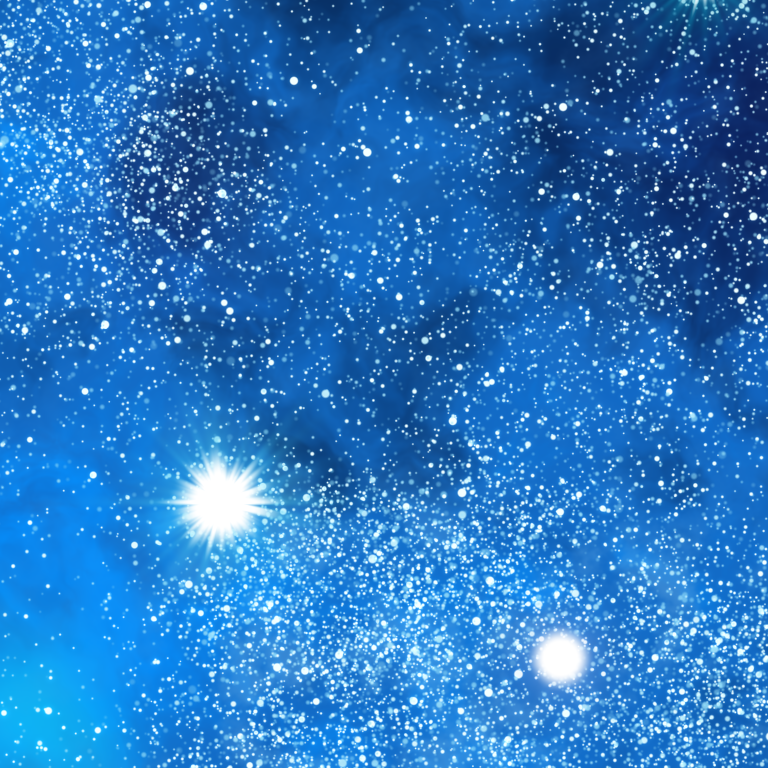
Reproduce this background procedurally as a Shadertoy shader.

```glsl
// Blue nebula strewn with clustered star grains and a few glowing suns.
#define NAVY vec3(0.03, 0.19, 0.40)
#define AZURE vec3(0.07, 0.42, 0.78)
#define BRIGHT vec3(0.02, 0.55, 0.98)
#define CYAN vec3(0.06, 0.74, 0.96)
#define ICE vec3(0.58, 0.86, 0.96)
#define HAZE vec3(0.36, 0.64, 0.88)
#define LAYERS 10
#define COARSE_CELLS 32.0
#define CELL_STEP 7.0
#define STAR_AMOUNT 1.0
#define CLOUD_CONTRAST 0.90

float hash(vec2 p) {
    return fract(sin(dot(p, vec2(127.1, 311.7))) * 43758.5453);
}

float noise(vec2 p) {
    vec2 i = floor(p), f = fract(p);
    f = f * f * (3.0 - 2.0 * f);
    return mix(mix(hash(i), hash(i + vec2(1, 0)), f.x),
               mix(hash(i + vec2(0, 1)), hash(i + vec2(1, 1)), f.x), f.y);
}

float fbm(vec2 p) {
    float sum = 0.0, amp = 0.5;
    for (int i = 0; i < 5; i++) {
        sum += amp * noise(p);
        p = mat2(1.6, 1.2, -1.2, 1.6) * p + 7.3;
        amp *= 0.55;
    }
    return sum;
}

float blob(vec2 p, vec2 centre, float radius) {
    vec2 d = (p - centre) / radius;
    return exp(-dot(d, d));
}

// Broad drift of stars across the lower right
float drift(vec2 p) {
    return smoothstep(0.45, 0.25, p.y + 0.15 * (p.x - 0.5))
         * smoothstep(0.20, 0.44, p.x + 0.1 - 0.2 * p.y);
}

// Chance that a grid cell holds a star
float starDensity(vec2 p) {
    float d = 0.17 - 0.09 * blob(p, vec2(0.45, 0.9), 0.17)
            - 0.11 * blob(p, vec2(0.04, 0.22), 0.25);
    d += 0.46 * drift(p);
    d += 0.26 * blob(p, vec2(0.20, 0.75), 0.13) + 0.20 * blob(p, vec2(0.04, 0.88), 0.16);
    d += 0.10 * blob(p, vec2(0.72, 0.58), 0.20) + 0.08 * blob(p, vec2(0.92, 0.85), 0.20);
    float clump = 0.5 * noise(p * 12.0 + 3.0) + 0.5 * noise(p * 31.0);
    return STAR_AMOUNT * d * (0.45 + 2.0 * clump * clump);
}

vec3 nebula(vec2 p) {
    vec2 warp = vec2(fbm(p * 4.0), fbm(p * 4.0 + 19.0)) - 0.5;
    float cloud = fbm(p * 7.0 + warp * 1.8 + 5.0);
    float t = 0.41 + CLOUD_CONTRAST * (cloud - 0.53);
    vec2 q = p + 0.12 * warp;
    t += 0.48 * blob(q, vec2(0.0, 0.20), 0.30) + 0.24 * blob(q, vec2(0.03, 0.85), 0.18);
    t += 0.10 * blob(q, vec2(0.65, 0.48), 0.25) + 0.12 * drift(q);
    t -= 0.30 * blob(q, vec2(1.0, 0.83), 0.26) + 0.22 * blob(q, vec2(0.45, 0.96), 0.25);
    t -= 0.24 * blob(q, vec2(0.24, 0.77), 0.10);
    vec3 col = mix(NAVY, AZURE, smoothstep(0.0, 0.62, t));
    col = mix(col, BRIGHT, smoothstep(0.60, 1.05, t));
    // Violet shade in the two darkest corners of the cloud
    col += vec3(0.03, -0.01, 0.02) * blob(q, vec2(0.24, 0.75), 0.14);
    col += vec3(0.01, -0.07, -0.05) * blob(q, vec2(1.0, 0.82), 0.24);
    col = mix(col, CYAN, 0.8 * blob(q, vec2(0.02, 0.05), 0.11));
    // Milky haze, strongest between the dense grains
    float veil = smoothstep(0.42, 0.78, fbm(p * 16.0 + 31.0));
    return mix(col, HAZE, veil * (0.07 + 0.42 * drift(q)));
}

// Jittered, rotated star grids from coarse to fine
vec3 addStars(vec3 col, vec2 p) {
    float soft = 0.0007 + 0.4 / iResolution.y;
    for (int k = 0; k < LAYERS; k++) {
        float n = COARSE_CELLS + CELL_STEP * float(k), a = 0.7 * float(k) + 0.3;
        mat2 turn = mat2(cos(a), sin(a), -sin(a), cos(a));
        vec2 g = turn * p * n;
        vec2 base = floor(g - 0.5);
        for (int j = 0; j < 4; j++) {
            vec2 cell = base + vec2(j % 2, j / 2);
            vec2 id = cell + 17.0 * float(k);
            vec2 star = cell + vec2(hash(id + 0.31), hash(id + 5.73));
            if (hash(id + 9.17) > starDensity((star * turn) / n)) continue;
            float size = hash(id + 2.49), shine = hash(id + 7.91);
            float d = length(g - star), r = (0.07 + 0.11 * size * size) / n;
            float blur = soft * mix(1.8, 1.0, shine);
            float disc = smoothstep(r + blur, r - blur, d / n);
            float halo = pow(max(0.0, 1.0 - 2.0 * d), 3.0);
            col += vec3(0.09, 0.17, 0.17) * halo * shine * (0.3 + size);
            vec3 tint = mix(ICE, vec3(0.95, 1.0, 1.0), smoothstep(0.3, 0.8, shine));
            col = mix(col, tint, disc * mix(0.28, 1.0, smoothstep(0.0, 0.6, shine)));
        }
    }
    return col;
}

// Sun with a white core and uneven rays; spike = 0 leaves a plain halo
vec3 addSun(vec3 col, vec2 p, vec2 centre, float core, float spike, vec3 tint) {
    vec2 v = p - centre;
    float d = length(v) + 1e-5;
    vec2 dir = v / d;
    float ray = noise(dir * 11.0 + 40.0) * (0.4 + 0.8 * noise(dir * 5.0 + 11.0));
    ray += 0.25 * pow(abs(cos(4.0 * atan(v.y, v.x))), 16.0);
    float edge = core * (1.0 + spike * 0.5 * (ray - 0.3));
    float reach = core * (0.40 + spike * 0.65 * ray);
    col = mix(col, tint, min(1.0, 1.8 * exp(-d / reach)));
    col = mix(col, tint, 0.28 * exp(-d * d / (core * core * 4.0)));
    return mix(col, vec3(1.0), smoothstep(edge * 1.4, edge * 0.65, d));
}

void mainImage(out vec4 fragColor, in vec2 fragCoord) {
    vec2 p = fragCoord / iResolution.y;
    vec3 col = addStars(nebula(p), p);
    col = addSun(col, p, vec2(0.289, 0.346), 0.045, 1.0, vec3(0.30, 0.82, 0.95));
    col = addSun(col, p, vec2(0.730, 0.143), 0.032, 0.0, vec3(0.78, 0.80, 0.97));
    col = addSun(col, p, vec2(0.918, 1.038), 0.030, 1.8, vec3(0.05, 0.62, 0.76));
    fragColor = vec4(clamp(col, 0.0, 1.0), 1.0);
}
```
